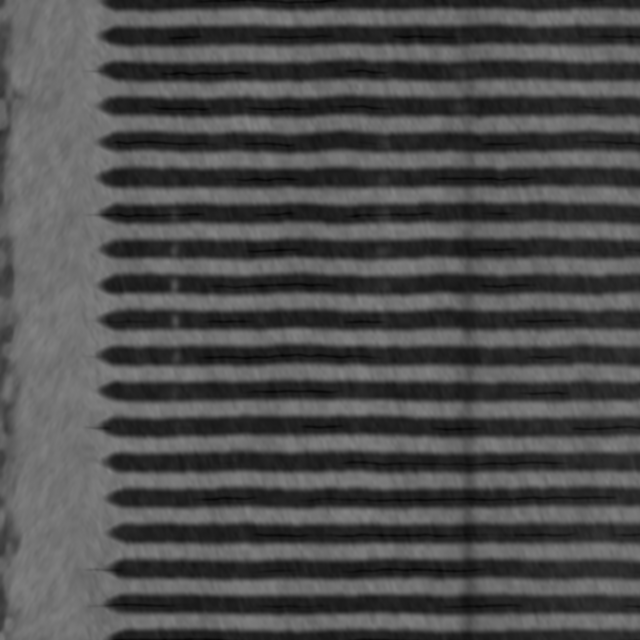
Give the GLSL for this pattern, as a Shadertoy shader.

```glsl
// Eighteen soft dark horizontal ribs with pointed ends beside a mottled grey margin.

const float TAU = 6.2831853;
const float RIBS = 18.0;
const float MARGIN = 0.132;      // where the rib points begin
const float DARK = 0.125;
const float LIGHT = 0.45;

float hash(vec2 p) {
    vec3 q = fract(vec3(p.xyx) * 0.1031);
    q += dot(q, q.yzx + 33.33);
    return fract((q.x + q.y) * q.z);
}

float noise(vec2 p) {
    vec2 cell = floor(p);
    vec2 f = fract(p);
    f = f * f * (3.0 - 2.0 * f);
    float low = mix(hash(cell), hash(cell + vec2(1, 0)), f.x);
    float high = mix(hash(cell + vec2(0, 1)), hash(cell + vec2(1, 1)), f.x);
    return mix(low, high, f.y);
}

float signedNoise(vec2 p) {
    return 2.0 * noise(p + 40.0) - 1.0;
}

float bump(float x, float center, float width) {
    float t = (x - center) / width;
    return exp(-t * t);
}

// Slanted fibres: long in one direction, fine in the other.
float fibres(vec2 uv, float slant) {
    vec2 p = vec2(uv.x - slant * uv.y, uv.y);
    return 0.6 * signedNoise(p * vec2(105, 60)) + 0.4 * signedNoise(p * vec2(190, 110));
}

// Brightness between 0 (rib core) and 1 (ridge between ribs).
float ribProfile(vec2 uv, float offset, float tip) {
    float wave = 0.5 - 0.5 * cos(TAU * offset);
    float taper = 1.0 - smoothstep(tip, tip + 0.055, uv.x);
    return smoothstep(0.17, 0.96, wave + taper * 1.05);
}

// Small light breaks across the rib cores, within a range of heights.
float breaks(vec2 uv, float offset, float row) {
    float core = bump(offset, -0.05, 0.2);
    float jitter = 0.004 * (hash(vec2(row, 5.0)) - 0.5);
    float left = bump(uv.x, 0.274 + jitter, 0.007) * bump(uv.y, 0.54, 0.15);
    float middle = bump(uv.x, 0.6 + jitter, 0.011) * bump(uv.y, 0.68, 0.18);
    float right = bump(uv.x, 0.725 + jitter, 0.014) * bump(uv.y, 0.86, 0.09);
    return core * (0.18 * left + 0.10 * middle + 0.10 * right);
}

// Broken thin dark line along the middle of a rib.
float seam(vec2 uv, float offset, float row) {
    float presence = smoothstep(0.45, 0.7, noise(vec2(uv.x * 14.0, row * 7.3 + 2.0)));
    float start = smoothstep(MARGIN - 0.012, MARGIN + 0.015, uv.x);
    return bump(offset, -0.04, 0.045) * presence * start;
}

float ribShade(vec2 uv) {
    float wobble = 0.045 * signedNoise(vec2(uv.x * 13.0, uv.y * 9.0))
                 + 0.025 * signedNoise(uv * vec2(60, 36));
    float v = uv.y * RIBS + wobble;
    float row = floor(v + 0.5);
    float offset = v - row;

    float tip = MARGIN + 0.012 * (1.0 - smoothstep(0.22, 0.34, uv.y))
              + 0.006 * (hash(vec2(row, 11.0)) - 0.5);
    float ridge = ribProfile(uv, offset, tip);

    // Contrast fades toward the lower right.
    float fade = smoothstep(0.6, 1.0, uv.x) * (1.0 - 0.6 * uv.y);
    float shade = mix(DARK + 0.045 * fade, LIGHT - 0.02 * fade, ridge);

    float grain = fibres(uv, -0.25);
    float columns = signedNoise(vec2(uv.x * 24.0, uv.y * 3.0));
    shade += grain * mix(0.04, 0.055, ridge);
    shade += columns * mix(0.012, 0.025, ridge);
    shade += breaks(uv, offset, row);
    shade -= 0.07 * seam(uv, offset, row);

    // A vertical crease, deeper toward the bottom.
    float crease = bump(uv.x, 0.732, 0.012) * mix(0.3, 0.13, uv.y);
    return shade * (1.0 - crease);
}

float marginShade(vec2 uv) {
    float blotches = signedNoise(vec2(uv.x - 0.3 * uv.y, uv.y) * vec2(55, 26));
    float shade = 0.445 + 0.025 * blotches + 0.045 * fibres(uv, 0.3);

    // Worn, darker patches hug the outer edge.
    float edge = 1.0 - smoothstep(0.005, 0.035, uv.x + 0.012 * blotches);
    float wear = smoothstep(0.25, 0.8, noise(uv * vec2(70, 42)));
    return shade - edge * (0.05 + 0.15 * wear);
}

void mainImage(out vec4 fragColor, in vec2 fragCoord) {
    vec2 uv = fragCoord / iResolution.xy;
    float inside = smoothstep(MARGIN - 0.025, MARGIN + 0.012, uv.x);
    float shade = mix(marginShade(uv), ribShade(uv), inside);
    fragColor = vec4(vec3(clamp(shade, 0.0, 1.0)), 1.0);
}
```
